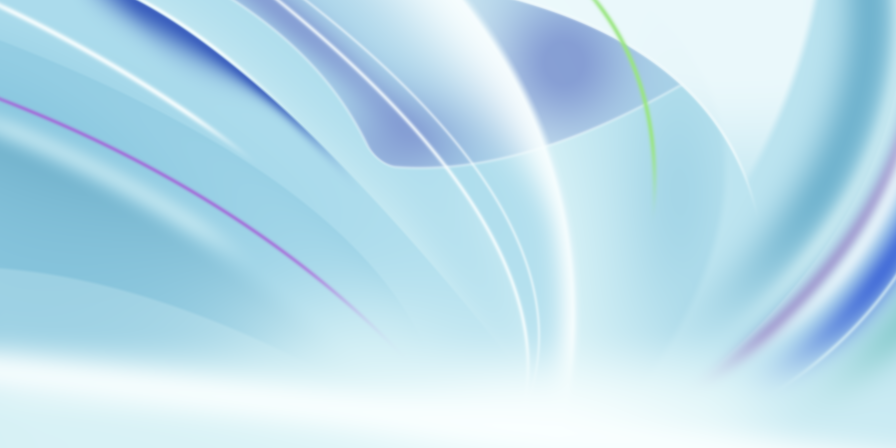
This background is drawn by a WebGL 2 fragment shader. Its source:

```glsl
#version 300 es
precision highp float;
// Glassy ribbons of blue light that sweep down into a white glow.
// Each follows a parabolic arc: its signed distance shapes fills, glows
// and hairlines, its progress from end to end fades them.
uniform vec2 u_resolution;
out vec4 fragColor;

const vec3 WHITE = vec3(.98, 1, 1);
const vec3 MIST = vec3(.87, .96, .97);
const vec3 AQUA = vec3(.67, .86, .925);
const vec3 TEAL = vec3(.42, .71, .83);
const vec3 LAVENDER = vec3(.5, .59, .82);
const vec3 ROYAL = vec3(.2, .34, .73);
const vec3 MAUVE = vec3(.6, .55, .79);
const vec3 VIOLET = vec3(.64, .42, .85);
const vec3 GREEN = vec3(.5, .78, .78);
const vec3 LIME = vec3(.6, .9, .5);

// Columns of k: start, control, end. Result: x = distance (positive on
// the hollow side), y = progress from 0 at the start to 1 at the end.
vec2 arc(vec2 p, mat3x2 k) {
  mat2 toWeights = inverse(mat2(k[0] - k[1], k[2] - k[1]));
  vec2 w = toWeights * (p - k[1]);
  float m = 1. - w.x - w.y;
  vec2 slope = (4. * w.yx + 2. * m) * toWeights;
  return vec2((4. * w.x * w.y - m * m) / max(length(slope), 1e-4), w.y + .5 * m);
}
float edge(float d, float soft) { return smoothstep(-soft, soft, d); }
float bell(float d, float width) { return exp(-d * d / (width * width)); }
float spot(vec2 p, vec2 center, vec2 size) { return bell(length((p - center) / size), 1.); }
float span(float t, float from, float to) { return edge(t - from, .17) * edge(to - t, .17); }
// Crisp at the arc, fading over the width on one side
float rim(float d, float width) { return edge(d, .004) * exp(-max(d, 0.) / width); }
float hairline(vec2 s, float width, float to) { return bell(s.x, width) * span(s.y, -.1, to); }
void paint(inout vec3 col, vec3 ink, float alpha) { col = mix(col, ink, alpha); }

// Teal depth, beam and long ribbons
void leftSweep(inout vec3 col, vec2 p) {
  vec2 beam = arc(p, mat3x2(0, .72, .3, .6, .55, .42));
  vec2 violet = arc(p, mat3x2(0, .779, .56, .562, .911, .193));
  vec2 pale = arc(p, mat3x2(0, .987, .312, .839, .573, .635));
  vec2 royal = arc(p, mat3x2(.307, 1, .602, .846, 1.042, .318));
  vec2 sheet = arc(p, mat3x2(0, .91, .75, .62, .94, .245));
  vec2 low = arc(p, mat3x2(0, .401, .3, .378, .651, .206));
  float west = smoothstep(1., 0., p.x);
  paint(col, TEAL, .5 * west * edge(violet.x + .09, .13));
  paint(col, TEAL * .9, .75 * west * edge(beam.x - .03, .035) * exp(-max(beam.x, 0.) / .16));
  paint(col, MIST, .5 * hairline(beam, .028, .9));
  paint(col, MIST, .25 * edge(low.x, .005) * span(low.y, -.2, 1.));
  paint(col, TEAL, .25 * rim(sheet.x, .09) * span(sheet.y, -.1, .9));
  paint(col, MIST, .45 * rim(-royal.x, .07) * span(royal.y, -.1, 1.));
  float depth = mix(.055, .014, smoothstep(0., .5, royal.y));
  paint(col, ROYAL, .95 * edge(royal.x, .004) * bell(royal.x, depth) * span(royal.y, -.16, .55));
  paint(col, WHITE, .8 * hairline(royal + vec2(.004, 0), .005, .42));
  paint(col, WHITE, .85 * hairline(pale, .007, .85));
  paint(col, VIOLET, .85 * hairline(violet, .005, .85));
}

// Tinted glass panel, white wedge and bright ribbon
void centerGlass(inout vec3 col, vec2 p) {
  vec2 side = arc(p, mat3x2(.521, 1, .742, .857, .833, .648));
  vec2 base = arc(p, mat3x2(.859, .63, 1.146, .596, 1.523, .812));
  vec2 cut = arc(p, mat3x2(1.159, 1, 1.557, .888, 1.667, .596));
  vec2 wedge = arc(p, mat3x2(1.667, .596, 1.78, .8, 1.82, 1));
  vec2 ribbon = arc(p, mat3x2(1.042, 1, 1.354, .596, 1.271, .089));
  vec2 inner = arc(p, mat3x2(.62, 1, 1.211, .518, 1.177, .141));
  vec2 outer = arc(p, mat3x2(.682, 1, 1.276, .536, 1.193, .154));
  vec2 green = arc(p, mat3x2(1.328, 1, 1.5, .786, 1.45, .44));
  vec2 pane = arc(p, mat3x2(1.615, .687, 1.646, .466, 1.471, .193));
  float east = edge(-ribbon.x, .01);
  paint(col, TEAL, .4 * spot(p, vec2(1.5, .55), vec2(.13, .3)) * edge(pane.x, .012));
  paint(col, MIST, .75 * east * exp(min(ribbon.x, 0.) / .16));
  // Panel with a rounded lower corner
  float corner = .04 - length(max(vec2(side.x, -base.x) + .04, 0.));
  float panel = edge(corner, .004) * mix(1., edge(cut.x, .004), east);
  float tint = .13 + .85 * spot(p, vec2(1.26, .86), vec2(.14, .15))
    + .65 * spot(p, vec2(.9, .68), vec2(.15, .11))
    + .75 * bell(inner.x - .015, .045) * smoothstep(.6, .95, p.y);
  paint(col, LAVENDER, panel * min(tint, .9));
  paint(col, WHITE, .35 * bell(corner, .004) * edge(p.y - .6, .02) * edge(cut.x, .01));
  paint(col, WHITE, .75 * edge(-cut.x, .004) * edge(wedge.x, .012) * smoothstep(.45, .85, p.y));
  paint(col, MIST, .35 * rim(inner.x, .07) * span(inner.y, .45, 1.));
  float glow = mix(.16, .045, smoothstep(0., .6, ribbon.y));
  paint(col, WHITE, .95 * edge(ribbon.x, .012) * bell(ribbon.x, glow));
  paint(col, WHITE, .75 * hairline(inner, .005, 1.));
  paint(col, WHITE, .5 * hairline(outer, .004, 1.));
  paint(col, WHITE, .6 * hairline(cut, .004, 1.));
  paint(col, LIME, .85 * hairline(green, .006, .75));
}

// Blue, mauve and green bands that curl to the lower middle
void rightSweep(inout vec3 col, vec2 p) {
  vec2 blue = arc(p, mat3x2(2, .805, 1.923, .427, 1.497, .102));
  vec2 mauve = arc(p, mat3x2(2, .635, 1.878, .352, 1.536, .109));
  vec2 royal = arc(p, mat3x2(2, .53, 1.865, .258, 1.563, .12));
  float fade = smoothstep(.95, .2, royal.y);
  paint(col, TEAL * .95, .85 * bell(blue.x - .075, .065) * smoothstep(.9, .3, blue.y));
  paint(col, TEAL, .3 * rim(blue.x, .03) * span(blue.y, -.5, .8));
  paint(col, MIST, .6 * bell(mauve.x - .055, .025) * fade);
  paint(col, MAUVE, .8 * bell(mauve.x - .005, .02) * span(mauve.y, -.3, .85));
  paint(col, WHITE, .7 * bell(royal.x - .025, .022) * fade);
  paint(col, GREEN, .8 * bell(royal.x + .15, .05) * fade);
  paint(col, ROYAL * 1.15, .9 * bell(royal.x + .045, .04) * fade);
  paint(col, MIST, .6 * hairline(royal + vec2(.075, 0), .005, .7));
}

void main() {
  vec2 p = gl_FragCoord.xy / u_resolution * vec2(2, 1);
  vec3 col = mix(AQUA, MIST, .3 * smoothstep(.7, 1.7, p.x));
  leftSweep(col, p);
  centerGlass(col, p);
  rightSweep(col, p);
  // Glow along the floor
  paint(col, MIST, smoothstep(.27, .08, p.y) * (.9 - .5 * smoothstep(1.55, 1.8, p.x)));
  paint(col, MIST, .7 * spot(p, vec2(.8, .2), vec2(.28, .17)));
  paint(col, WHITE, .85 * bell(p.y - .17 + .11 * p.x, .055));
  paint(col, WHITE, .8 * spot(p, vec2(1.2, .07), vec2(.38, .13)));
  fragColor = vec4(col, 1);
}
```
